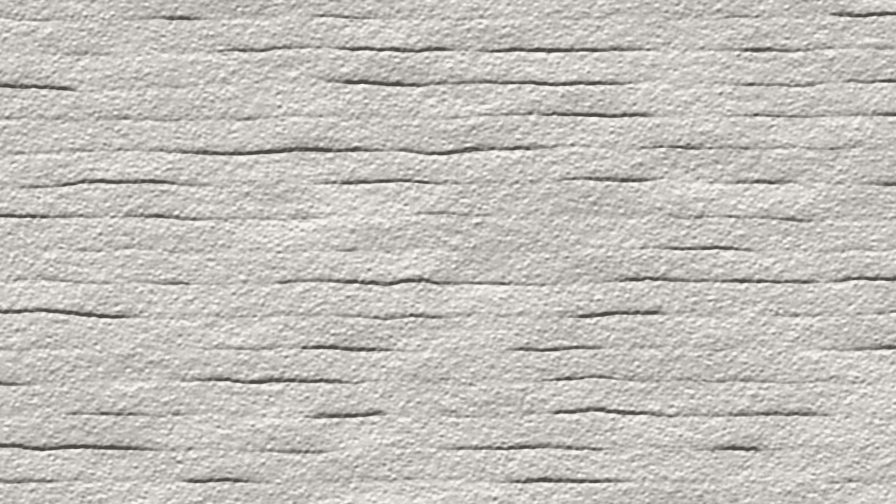
Write a WebGL 1 fragment shader that draws this texture.

```glsl
precision highp float;
// White painted brick wall in running bond: about 15 courses and 8.3 bricks across.
// A relief of domed bricks, lumps and stucco grain is lit from the upper left,
// then broken, tapering shadow lines are laid under the brick edges.

uniform vec2 u_resolution;

const float COURSE = 0.0657;  // course height, in canvas heights
const float BRICK = 0.213;    // brick length, in canvas heights

float hash(vec2 p) {
  return fract(sin(dot(p, vec2(127.1, 311.7))) * 43758.5);
}

// Smooth cellular noise: signed bumps around jittered cell points.
float cells(vec2 p) {
  vec2 id = floor(p);
  float sum = 0.0;
  for (int j = -1; j <= 1; j++) {
    for (int i = -1; i <= 1; i++) {
      vec2 c = id + vec2(float(i), float(j));
      vec2 r = c + vec2(hash(c), hash(c + 41.3)) - p;
      float w = max(0.0, 1.0 - dot(r, r));
      sum += (2.0 * hash(c + 17.7) - 1.0) * w * w * w;
    }
  }
  return sum;
}

// Vertical position in courses, with hand-laid waviness.
float courseAt(vec2 p) {
  return (p.y - 0.045) / COURSE
       + 0.13 * cells(p * vec2(4.0, 7.0))
       + 0.07 * cells(p * vec2(14.0, 9.0) + 30.0);
}

// Horizontal position in bricks; alternate courses shift by half a brick.
float brickAt(float x, float row) {
  return x / BRICK - 0.196 - 0.5 * (1.0 - mod(row, 2.0))
       + 0.2 * (hash(vec2(row, 3.0)) - 0.5);
}

// Surface height, scaled so that its step along the light is a tone.
float relief(vec2 p) {
  float v = courseAt(p);
  float row = floor(v);
  float f = fract(v);
  float bed = smoothstep(0.0, 0.2, min(f, 1.0 - f));

  // Upright joints are mostly filled with paint, each to its own depth.
  float u = brickAt(p.x, row) + 0.06 * cells(p * 22.0);
  float side = smoothstep(0.0, 0.055, abs(fract(u + 0.5) - 0.5));
  float fill = 1.0 - 0.9 * hash(vec2(floor(u + 0.5), row + 9.0));
  float h = 0.14 * bed * mix(fill, 1.0, side);

  h += 0.55 * cells(p * vec2(8.0, 15.0) + 5.0);
  h += 0.17 * cells(p * vec2(45.0, 60.0));
  return h + 0.23 * cells(p * vec2(112.0, 132.0));
}

void main() {
  vec2 p = gl_FragCoord.xy / u_resolution.y;
  float px = 1.0 / u_resolution.y;

  // Relief lighting and slow changes in the paint.
  vec2 toLight = 0.003 * vec2(-0.35, 0.94);
  float tone = 0.79 + relief(p) - relief(p + toLight);
  tone += 0.025 * cells(p * vec2(3.0, 6.0) + 70.0);
  tone += 0.03 * cells(p * vec2(190.0, 210.0));

  // Signed height above the nearest bed joint, slightly ragged.
  float v = courseAt(p);
  float joint = floor(v + 0.5);
  float d = (v - joint) * COURSE + 0.0012 * cells(p * 65.0);

  // Shadow strength drifts along the course and changes from brick to brick.
  float u = brickAt(p.x, joint);
  float along = fract(u);
  float taper = smoothstep(0.0, 0.2, along) * smoothstep(0.0, 0.15, 1.0 - along);
  float overhang = hash(vec2(floor(u), joint)) - 0.5;
  float strength = smoothstep(0.1, 0.95,
      0.43 + 0.8 * cells(vec2(p.x * 5.5, joint * 5.7)) + 0.8 * overhang * taper);

  // Thin core, soft shade on the brick above, lit lip on the brick below.
  float thick = 0.002 + 0.005 * strength;
  float under = smoothstep(-0.002 - px, 0.0, d);
  float core = under * (1.0 - smoothstep(0.3 * thick, thick + px, d));
  float soft = under * exp(-max(d, 0.0) / 0.008);
  float lip = smoothstep(-0.013, -0.005, d) * (1.0 - smoothstep(-0.005, -0.001, d));
  tone += strength * (0.06 * lip - 0.38 * core - 0.1 * soft);

  // Warm grey paint, never fully black or white.
  tone = clamp(tone, 0.3, 0.97);
  gl_FragColor = vec4(tone + vec3(0.0, -0.016, -0.035), 1.0);
}
```
